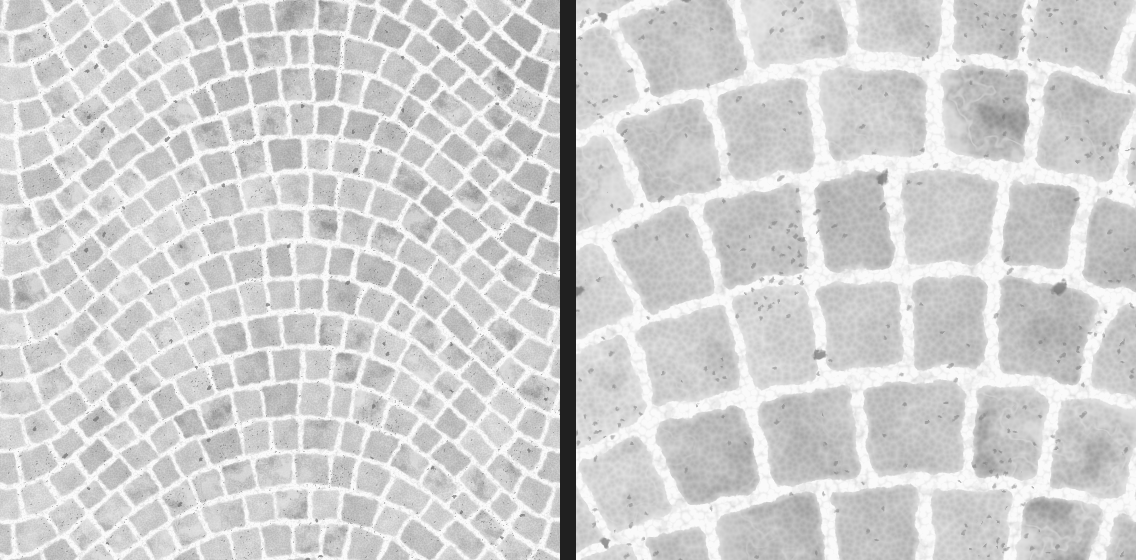
Left: the whole. Right: its middle third, enlarged.
A Shadertoy shader for this texture:

```glsl
// Draws pale grey cobblestones laid in curved fan rows with white sandy joints.

const float TAU = 6.28318;
const float ROWS = 16.0;
const float ARC_RISE = 0.125;    // half the height of a fan arc
const float ARC_LENGTH = 1.17;   // length of one arc across the canvas
const float CROWN_X = 0.545;     // where the arcs peak
const float FLATNESS = 0.35;     // broadens the crown
const float SKEW = 0.12;         // makes the right flank steeper

const vec3 GROUT = vec3(0.98);
const vec3 STONE = vec3(0.785);
const vec3 WORN = vec3(0.91);
const vec3 PIT = vec3(0.42);

float hash(vec2 p) {
    vec3 q = fract(p.xyx * 0.1031);
    q += dot(q, q.yzx + 33.33);
    return fract((q.x + q.y) * q.z);
}

// Layered, rotated sines: roughly -1 to 1
float ripples(vec2 p) {
    float sum = 0.0, amp = 0.5;
    for (int i = 0; i < 5; i++) {
        sum += amp * sin(p.x + 1.4 * sin(p.y));
        p = mat2(0.8, 0.6, -0.6, 0.8) * p * 1.8 + 2.7;
        amp *= 0.62;
    }
    return sum;
}

// Cellular noise: distance to the nearest point, and its random id
vec2 cellular(vec2 p) {
    vec2 base = floor(p), best = vec2(9.0, 0.0);
    for (int y = -1; y <= 1; y++)
    for (int x = -1; x <= 1; x++) {
        vec2 cell = base + vec2(x, y);
        float d = distance(p, cell + vec2(hash(cell), hash(cell + 57.3)));
        if (d < best.x) best = vec2(d, hash(cell + 91.7));
    }
    return best;
}

float roundedBox(vec2 p, vec2 halfSize, float radius) {
    vec2 q = abs(p) - halfSize + radius;
    return length(max(q, 0.0)) + min(max(q.x, q.y), 0.0) - radius;
}

float fanPhase(float x) {
    float a = TAU * (x - CROWN_X);
    return a - FLATNESS * sin(a) + SKEW * (1.0 - cos(a));
}

// Height (x) and slope (y) of the fan arc
vec2 fanArc(float x) {
    float a = TAU * (x - CROWN_X), b = fanPhase(x);
    float rate = TAU * (1.0 - FLATNESS * cos(a) + SKEW * sin(a));
    return ARC_RISE * vec2(cos(b) - 1.0, -sin(b) * rate);
}

// Jittered position of a joint along its row
float jointAt(float index, float row, float count) {
    return index + 0.34 * (hash(vec2(mod(index, count), row + 7.0)) - 0.5);
}

// Signed distance to the nearest stone (x) and its id (yz)
vec3 cobbles(vec2 p) {
    vec2 arc = fanArc(p.x);
    float v = (p.y - 0.006 - arc.x) * ROWS;
    float row = floor(v), rowId = mod(row, ROWS);
    float rise = (v - row - 0.5) / ROWS;
    float stretch = 1.0 + arc.y * arc.y;

    // Project onto the row's middle line, then measure along it
    float foot = p.x + rise * arc.y / stretch;
    float along = foot - 0.011 * sin(2.0 * fanPhase(foot));
    float count = 18.0 + floor(3.0 * hash(vec2(rowId, 3.0)));
    float c = along * count + hash(vec2(rowId, 11.0));
    float i = floor(c);
    if (c < jointAt(i, rowId, count)) i -= 1.0;
    else if (c > jointAt(i + 1.0, rowId, count)) i += 1.0;
    float left = jointAt(i, rowId, count), right = jointAt(i + 1.0, rowId, count);
    vec2 id = vec2(mod(i, count), rowId);

    // Stone in its own frame, slightly tilted and sheared
    float unit = ARC_LENGTH / count;
    vec2 local = vec2((c - 0.5 * (left + right)) * unit, rise / sqrt(stretch));
    local += 0.16 * (vec2(hash(id + 23.0), hash(id + 61.0)) - 0.5) * local.yx;
    vec2 halfSize = 0.5 * vec2((right - left) * unit, 1.0 / (ROWS * sqrt(stretch)));
    halfSize -= 0.0024 + 0.0028 * vec2(hash(id + 31.0), hash(id + 47.0));
    return vec3(roundedBox(local, halfSize, 0.006), id);
}

void mainImage(out vec4 fragColor, in vec2 fragCoord) {
    vec2 uv = fragCoord / iResolution.xy;
    float pixel = 1.0 / iResolution.y;

    // Uneven rows and chipped outlines
    vec2 bent = uv + 0.0025 * vec2(ripples(uv * 42.0), ripples(uv.yx * 45.0 + 9.0));
    vec3 cobble = cobbles(bent);
    float edge = cobble.x + 0.0014 * ripples(uv * 240.0);
    vec2 id = cobble.yz;
    float grain = cellular(uv * 290.0).x - 0.45;

    // Stone face: own tone, broad drift, worn patches, pale veins and rim
    float drift = 0.025 * ripples(uv * 9.0) - 0.06 * smoothstep(1.0, 1.7, uv.x + uv.y);
    float shade = 0.10 * (hash(id + 5.0) - 0.5) + drift;
    float relief = ripples(uv * 60.0 + id * 3.1);
    float wear = smoothstep(0.3, 0.95, hash(id + 13.0));
    float vein = 1.0 - smoothstep(0.0, 0.14, abs(relief));
    vec3 stone = STONE + shade + 0.03 * ripples(uv * 110.0 + id) + 0.09 * grain;
    stone = mix(stone, WORN, wear * (0.65 * smoothstep(0.0, 0.7, relief) + 0.4 * vein));
    stone -= 0.10 * wear * smoothstep(0.3, 0.9, -relief);
    stone = mix(stone, WORN, 0.5 * smoothstep(-0.004, 0.0, edge));

    // Sandy joints
    vec3 grout = GROUT - 0.16 * max(grain, 0.0) - 0.06 * smoothstep(0.2, 0.9, ripples(uv * 180.0));
    vec3 color = mix(stone, grout, smoothstep(-pixel, pixel, edge));

    // Few dark pits, and crumbs gathered in clusters
    vec2 pit = cellular(uv * 40.0 + 0.12 * ripples(uv * 200.0));
    color = mix(color, PIT, 0.7 * step(0.955, pit.y) * (1.0 - smoothstep(0.08, 0.18, pit.x)));
    vec2 crumb = cellular(uv * 190.0 + 0.3 * ripples(uv * 300.0));
    float cluster = smoothstep(0.4, 0.9, ripples(uv * 24.0 + 5.0));
    float crumbs = step(0.96 - 0.35 * cluster, crumb.y) * (1.0 - smoothstep(0.1, 0.35, crumb.x));
    fragColor = vec4(mix(color, PIT, 0.45 * crumbs), 1.0);
}
```
